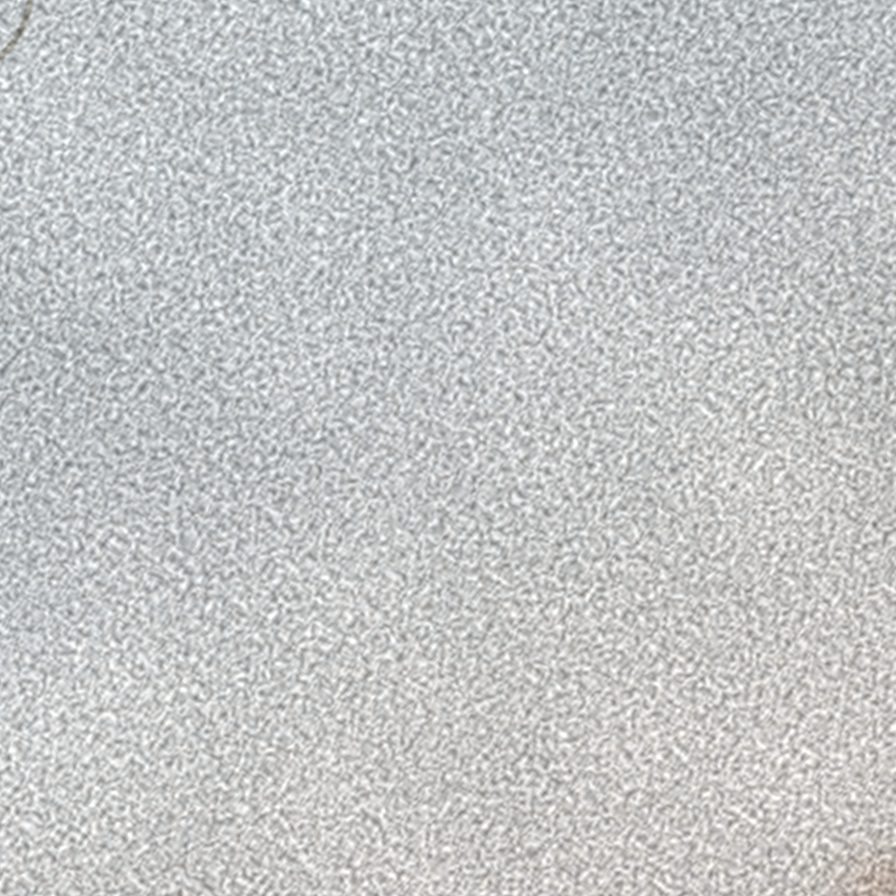
A WebGL 1 fragment shader for this texture:

```glsl
precision highp float;

uniform vec2 u_resolution;

#define GRAIN_FREQ 138.0
#define GRAIN_STRETCH 1.25
#define GRAIN_CONTRAST 0.262
#define BEND_FREQ 50.0
#define BEND_AMOUNT 0.003
#define MOTTLE_FREQ 4.5
#define MOTTLE_CONTRAST 0.04
#define TINT_NOISE 0.012
#define COOL_GREY vec3(0.757, 0.776, 0.786)
#define WARM_GREY vec3(0.790, 0.780, 0.768)
#define CREASE_COLOR vec3(0.47, 0.46, 0.40)
#define RUST_COLOR vec3(0.68, 0.58, 0.52)

// Unit gradient for a lattice point
vec2 latticeGradient(vec2 cell) {
  vec3 q = fract(cell.xyx * vec3(0.1031, 0.1030, 0.0973));
  q += dot(q, q.yzx + 33.33);
  float angle = 6.28318 * fract((q.x + q.y) * q.z);
  return vec2(cos(angle), sin(angle));
}

float gradientNoise(vec2 p) {
  vec2 cell = floor(p);
  vec2 f = p - cell;
  vec2 fade = f * f * f * (f * (f * 6.0 - 15.0) + 10.0);
  vec2 right = vec2(1.0, 0.0);
  vec2 up = vec2(0.0, 1.0);
  float a = dot(latticeGradient(cell), f);
  float b = dot(latticeGradient(cell + right), f - right);
  float c = dot(latticeGradient(cell + up), f - up);
  float d = dot(latticeGradient(cell + 1.0), f - 1.0);
  return mix(mix(a, b, fade.x), mix(c, d, fade.x), fade.y);
}

// Noise drawn out into short strokes along one direction
float strokeNoise(vec2 p, float angle, vec2 offset) {
  vec2 dir = vec2(cos(angle), sin(angle));
  vec2 q = vec2(dot(p, dir), dot(p, vec2(-dir.y, dir.x)));
  return gradientNoise(q * GRAIN_FREQ * vec2(1.0 / GRAIN_STRETCH, GRAIN_STRETCH) + offset);
}

float softSpot(vec2 p, vec2 center, vec2 radius) {
  vec2 d = (p - center) / radius;
  return exp(-dot(d, d));
}

// Worm-like grain: crossing strokes, bent by slower noise
float grain(vec2 p) {
  vec2 bend = vec2(gradientNoise(p * BEND_FREQ + 17.3),
                   gradientNoise(p * BEND_FREQ + 61.9));
  vec2 q = p + BEND_AMOUNT * bend;
  return 1.1 * strokeNoise(q, 0.9, vec2(203.7, 151.2))
       + 0.85 * strokeNoise(q, -0.6, vec2(311.4, 270.8));
}

// Slow drift from cool to warm with cloudy shading
vec3 baseColor(vec2 p) {
  float mottle = gradientNoise(p * MOTTLE_FREQ + 5.7)
               + 0.5 * gradientNoise(p * MOTTLE_FREQ * 2.3 + 29.1);
  float slope = dot(p - 0.5, vec2(0.5, -0.87));
  float warmth = smoothstep(-0.4, 0.6, slope + 0.12 * mottle);
  float shade = 0.035 * softSpot(p, vec2(0.80, 0.92), vec2(0.30, 0.16))
              + 0.035 * softSpot(p, vec2(0.12, 0.50), vec2(0.20, 0.15))
              + 0.025 * softSpot(p, vec2(1.00, 0.60), vec2(0.12, 0.15));
  float glow = 0.02 * softSpot(p, vec2(0.05, 0.17), vec2(0.25, 0.18));
  return mix(COOL_GREY, WARM_GREY, warmth) + MOTTLE_CONTRAST * mottle - shade + glow;
}

void main() {
  vec2 p = gl_FragCoord.xy / u_resolution;
  vec3 color = baseColor(p);

  // Rusty lower corner and thin crease in the upper one
  color = mix(color, RUST_COLOR, 0.6 * softSpot(p, vec2(1.0, 0.0), vec2(0.07, 0.05)));
  float creaseDistance = abs(length(p - vec2(-0.08, 1.02)) - 0.116);
  float crease = 1.0 - smoothstep(0.001, 0.006, creaseDistance);
  color = mix(color, CREASE_COLOR, 0.65 * crease);

  // Grain with a faint colour wobble
  float tint = gradientNoise(p * GRAIN_FREQ * 0.5 + 83.2);
  color += GRAIN_CONTRAST * grain(p);
  color += TINT_NOISE * tint * vec3(1.0, 0.0, -1.0);

  gl_FragColor = vec4(clamp(color, 0.0, 1.0), 1.0);
}
```
